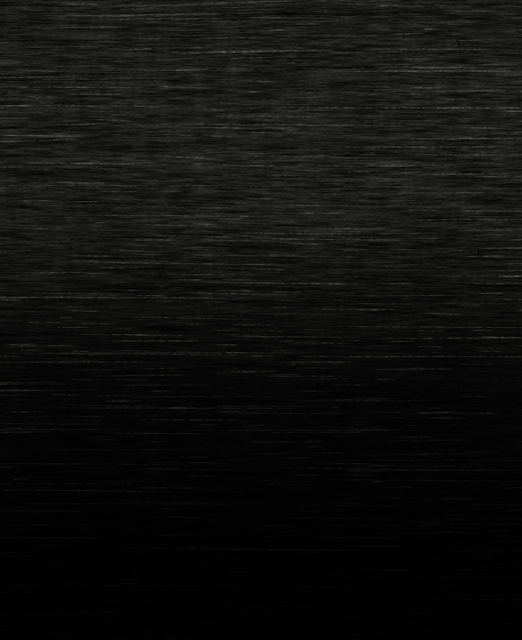
Reproduce this texture procedurally as a WebGL 1 fragment shader.

```glsl
precision highp float;

uniform vec2 u_resolution;

const vec3 METAL_TINT = vec3(1.0, 1.0, 0.965);
const float HAIRLINE = 0.0012;

float hash(vec2 p) {
  return fract(sin(dot(p, vec2(127.1, 311.7))) * 43758.5453);
}

float valueNoise(vec2 p) {
  vec2 cell = floor(p);
  vec2 f = fract(p);
  f = f * f * (3.0 - 2.0 * f);
  float low = mix(hash(cell), hash(cell + vec2(1.0, 0.0)), f.x);
  float high = mix(hash(cell + vec2(0.0, 1.0)), hash(cell + vec2(1.0)), f.x);
  return mix(low, high, f.y);
}

// Brushed grain: noise stretched along x, weighted towards the finest lines
float brushedGrain(vec2 p) {
  float sum = 0.0;
  vec2 scale = vec2(4.0, 95.0);
  for (int i = 0; i < 4; i++) {
    float weight = 0.12 + 0.2 * float(i);
    sum += (valueNoise(p * scale + float(i) * 37.3) - 0.5) * weight;
    scale *= vec2(2.4, 1.7);
  }
  return sum * 1.25;
}

// One thin tapered scratch per cell, randomly placed, tilted and broken up
float scratches(vec2 p, float rows, float span, float density, float seed) {
  float row = floor(p.y * rows);
  float x = p.x / span + hash(vec2(row, seed)) * 7.0;
  vec2 id = vec2(floor(x), row + seed * 13.0);
  float along = fract(x) - 0.5;
  float tilt = (hash(id + 3.1) - 0.4) * 0.5;
  float center = 0.5 + (hash(id + 5.7) - 0.5) * 0.4 + tilt * along;
  float dist = abs(fract(p.y * rows) - center) / rows;
  float halfLength = mix(0.15, 0.5, hash(id + 9.2));
  float taper = 1.0 - smoothstep(halfLength * 0.5, halfLength, abs(along));
  float line = 1.0 - smoothstep(HAIRLINE * 0.3, HAIRLINE * 1.5, dist);
  float broken = 0.15 + 0.85 * valueNoise(vec2(p.x * 260.0, row + seed));
  float strength = step(1.0 - density, hash(id + 1.3)) * mix(0.3, 1.0, hash(id + 7.9));
  return line * taper * broken * strength;
}

// Sparse short curved nicks
float nicks(vec2 p, float cells, float density) {
  vec2 id = floor(p * cells);
  vec2 jitter = vec2(hash(id + 2.3), hash(id + 4.9)) - 0.5;
  vec2 q = (fract(p * cells) - 0.5 - jitter * 0.6) / cells;
  float bend = (hash(id + 8.1) - 0.5) * 90.0;
  float lean = hash(id + 6.4) - 0.5;
  float dist = abs(q.x + lean * q.y + bend * q.y * q.y);
  float line = 1.0 - smoothstep(0.0, HAIRLINE * 1.6, dist);
  float ends = 1.0 - smoothstep(0.003, 0.009, abs(q.y));
  return line * ends * step(1.0 - density, hash(id + 0.7));
}

// Light falling off from the upper part to black at the bottom
float lightFalloff(float y) {
  float upper = smoothstep(0.36, 0.74, y) * 0.083;
  float lower = smoothstep(0.05, 0.55, y) * 0.026;
  return upper + lower + 0.002;
}

void main() {
  vec2 uv = gl_FragCoord.xy / u_resolution;
  vec2 p = gl_FragCoord.xy / u_resolution.y;

  // Slight drift so the brushing is not perfectly level
  vec2 brushed = p;
  brushed.y += (valueNoise(p * vec2(1.5, 5.0)) - 0.5) * 0.012;

  float light = lightFalloff(uv.y);
  float grain = brushedGrain(brushed);
  float shade = light * max(0.0, 1.0 + grain * 0.9);

  // Fine speckle along the brushing
  float speckle = valueNoise(p * vec2(260.0, 500.0)) - 0.5;
  shade *= 1.0 + speckle * 0.45;

  // Bright and dark scratches in several lengths
  float bright = 0.0;
  float dark = 0.0;
  for (int i = 0; i < 4; i++) {
    float k = float(i);
    float rows = 115.0 - 23.0 * k;
    float span = 0.08 + 0.17 * k;
    bright += scratches(brushed, rows, span, 0.36, k + 1.0);
    dark += scratches(brushed, rows * 0.93, span, 0.42, k + 11.0);
  }
  float glint = 0.025 + 0.15 * smoothstep(0.05, 0.6, uv.y);
  shade *= 1.0 - 0.75 * min(dark, 1.0);
  shade += bright * glint;
  shade *= 1.0 - 0.75 * nicks(p, 9.0, 0.2);

  gl_FragColor = vec4(METAL_TINT * max(shade, 0.0), 1.0);
}
```
